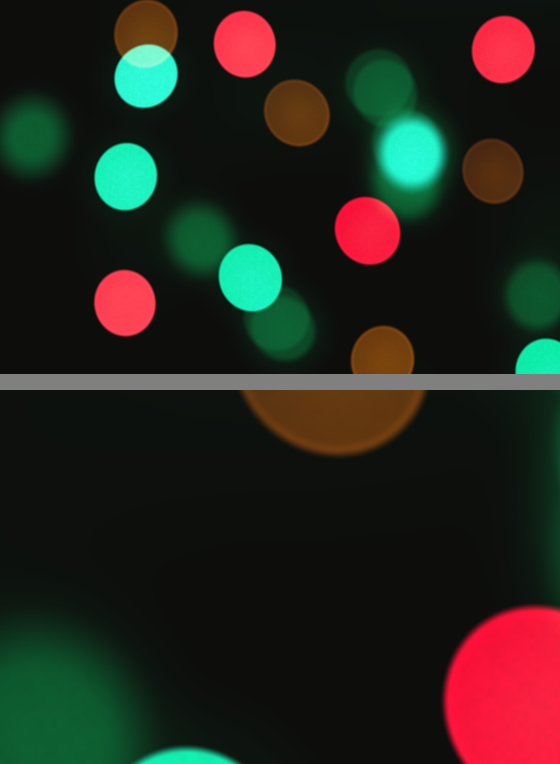
Top: the whole. Bottom: its middle third, enlarged.
Give the GLSL for this background, as a Shadertoy shader.

```glsl
// Defocused coloured lights on a near-black ground: dim green and amber discs
// lie under bright red and mint ones. A jittered low-discrepancy sequence
// scatters them; screen blending lets overlapping lights brighten.

float hash(float n) { return fract(sin(n * 127.1 + 3.7) * 43758.55); }

float hash2(vec2 p) { return fract(sin(dot(p, vec2(127.1, 311.7))) * 43758.55); }

float noise(vec2 p) {
    vec2 i = floor(p), f = fract(p);
    f = f * f * (3.0 - 2.0 * f);
    return mix(mix(hash2(i), hash2(i + vec2(1, 0)), f.x),
               mix(hash2(i + vec2(0, 1)), hash2(i + vec2(1, 1)), f.x), f.y);
}

float disc(float dist, float radius, float soft) {
    return 1.0 - smoothstep(radius - soft, radius + soft, dist);
}

vec3 screen(vec3 base, vec3 light) {
    return base + clamp(light, 0.0, 1.0) * (1.0 - base);
}

// Distance in a slightly stretched, tilted frame
float ovalLength(vec2 q, float seed) {
    float angle = 0.8 + 1.6 * hash(seed);
    vec2 axis = vec2(cos(angle), sin(angle));
    vec2 local = vec2(dot(q, axis), dot(q, vec2(-axis.y, axis.x)));
    return length(local * vec2(0.96, 1.04));
}

void mainImage(out vec4 fragColor, in vec2 fragCoord) {
    vec2 p = fragCoord / iResolution.y;
    float aspect = iResolution.x / iResolution.y;
    float pixel = 1.0 / iResolution.y;

    // Green, amber, red, mint: dimmest and brightest tone of each
    vec3 dimTone[4] = vec3[4](vec3(0.0, 0.17, 0.07), vec3(0.25, 0.10, 0.02),
                              vec3(0.97, 0.0, 0.17), vec3(0.0, 0.92, 0.64));
    vec3 litTone[4] = vec3[4](vec3(0.0, 0.33, 0.15), vec3(0.48, 0.24, 0.0),
                              vec3(1.0, 0.22, 0.30), vec3(0.14, 0.98, 0.84));

    // Dark ground with faint green patches
    float patches = noise(p * 2.7 + 4.0);
    vec3 color = vec3(0.052, 0.052, 0.047) + vec3(0.0, 0.035, 0.012) * patches * patches * patches;

    for (int i = 0; i < 19; i++) {
        float n = float(i);
        int kind = i < 6 ? 0 : i < 10 ? 1 : i < 14 ? 2 : 3;

        // Scattered centre, a little denser to the upper right
        vec2 center = fract(vec2(0.62, 0.5) + n * vec2(0.7549, 0.5698));
        center += (vec2(hash(n + 20.0), hash(n + 50.0)) - 0.5) * vec2(0.18, 0.14);
        center = pow(max(center, 0.0), vec2(0.88, 0.9)) * 1.06 - 0.03;
        vec2 q = p - center * vec2(aspect, 1.0);

        float dist = ovalLength(q, n);
        float radius = 0.084 + 0.005 * hash(n + 80.0);
        float tone = fract(hash(7.0) + n * 0.618);
        bool blurred = kind == 3 && i == 16;
        float soft = kind == 0 ? mix(0.008, 0.045, tone * tone) : blurred ? 0.024 : 0.0045;
        soft = max(soft, pixel);

        // Body: gentle tilt of brightness, warm or pale core, fine grain
        float core = 1.0 - smoothstep(0.0, radius, dist);
        float slope = dot(q, vec2(0.5, -0.7)) / radius;
        vec3 body = mix(dimTone[kind], litTone[kind], clamp(tone + 0.2 * core + 0.15 * slope, 0.0, 1.0));
        body *= 0.98 + 0.04 * noise(p * 190.0 + n);

        // Thin brighter rim on the sharp discs
        float rim = exp(-pow((dist - radius + 0.006) / 0.0035, 2.0));
        body *= 1.0 + (kind == 1 ? 0.18 : kind == 2 ? 0.06 : 0.0) * rim;
        color = screen(color, body * disc(dist, radius, soft));

        // Displaced green ghost behind some green and mint lights
        if ((kind == 0 || kind == 3) && i % 3 == 1) {
            float ghost = disc(length(q - vec2(-0.017, 0.028)), radius * 1.02, 0.009);
            color = screen(color, vec3(0.0, 0.13, 0.06) * ghost);
        }

        // Wide glow
        float glow = exp(-pow(max(dist - radius, 0.0) / 0.04, 2.0)) * (1.0 - disc(dist, radius, soft));
        float strength = blurred ? 0.16 : kind == 0 ? 0.05 : kind == 3 ? 0.03 : 0.0;
        color = screen(color, vec3(0.0, 1.0, 0.45) * glow * strength);
    }

    fragColor = vec4(color, 1.0);
}
```
